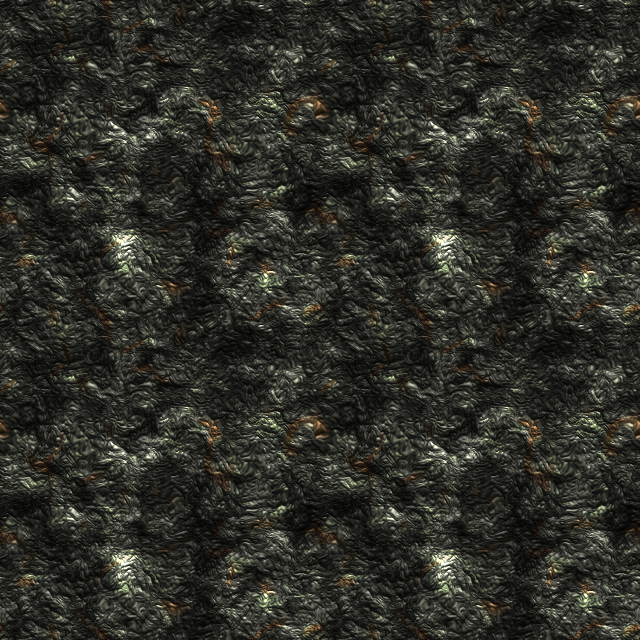
A three.js fragment shader for this texture:

```glsl
// Dark craggy rock in a 2 by 2 repeat: a relief of wrapped noise lit from above,
// with broad light and shade, diagonal gashes, rust veins and pale lichen.
// Every noise wraps on whole cells per tile, so all edges join.

#define REPEATS 2.0
#define MID_TONE 0.165
#define RELIEF_LIGHT 0.46
#define BROAD_SHADE 1.15
#define CAVITY_SHADE 0.85
#define GASH_DEPTH 0.75
#define RUST_AMOUNT 0.75
#define LICHEN_AMOUNT 0.6
#define GLOW_CENTRE vec2(0.40, 0.21)
#define STONE_TINT vec3(0.97, 1.0, 0.88)
#define RUST_TINT vec3(1.25, 0.82, 0.45)
#define LICHEN_TINT vec3(1.02, 1.18, 0.78)

varying vec2 vUv;

// Random unit gradient for a lattice cell
vec2 cellGradient(vec2 cell, float seed) {
  vec3 q = fract(cell.xyx * vec3(0.1031, 0.1030, 0.0973) + seed * 0.1317);
  q += dot(q, q.yzx + 33.33);
  float angle = 6.2832 * fract((q.x + q.y) * q.z);
  return vec2(cos(angle), sin(angle));
}

float corner(vec2 cell, vec2 offset, vec2 local, vec2 cells, float seed) {
  vec2 wrapped = floor(mod(cell + offset + 0.5, cells));
  return dot(cellGradient(wrapped, seed), local - offset);
}

// Gradient noise that wraps after the given number of cells
float wrapNoise(vec2 p, vec2 cells, float seed) {
  vec2 cell = floor(p * cells);
  vec2 f = p * cells - cell;
  vec2 w = f * f * f * (f * (f * 6.0 - 15.0) + 10.0);
  float low = mix(corner(cell, vec2(0.0, 0.0), f, cells, seed),
                  corner(cell, vec2(1.0, 0.0), f, cells, seed), w.x);
  float high = mix(corner(cell, vec2(0.0, 1.0), f, cells, seed),
                   corner(cell, vec2(1.0, 1.0), f, cells, seed), w.x);
  return mix(low, high, w.y);
}

// Height in x, exposure of the fine lumps in y
vec2 relief(vec2 p) {
  vec2 result = vec2(0.0);
  float cells = 5.0;
  float weight = 0.35;
  for (int i = 0; i < 5; i++) {
    float n = wrapNoise(p, vec2(cells), float(i) + 1.0);
    if (i > 1) {
      n = abs(n);
      result.y += n;
    }
    result.x += n * weight / cells;
    cells *= 2.0;
    weight = min(weight * 1.4, 1.0);
  }
  return result;
}

// Thin line along the zero crossing of a noise stretched up the diagonal
float diagonalVein(vec2 p, vec2 cells, float width, float seed) {
  vec2 diagonal = vec2(p.x - p.y, p.x + p.y);
  return 1.0 - smoothstep(0.0, width, abs(wrapNoise(diagonal, cells, seed)));
}

void main() {
  vec2 tile = vUv * REPEATS;

  // Ragged distortion of the whole surface
  vec2 p = tile;
  p += 0.035 * vec2(wrapNoise(tile, vec2(6.0), 11.0), wrapNoise(tile, vec2(6.0), 12.0));
  p += 0.012 * vec2(wrapNoise(tile, vec2(23.0), 13.0), wrapNoise(tile, vec2(23.0), 14.0));

  // Lit slopes and dark pits
  vec2 stepToLight = 0.0025 * normalize(vec2(0.25, 1.0));
  vec2 surface = relief(p);
  float slope = (surface.x - relief(p + stepToLight).x) / 0.0025;
  float exposure = surface.y - 0.6;

  // Broad light and shade
  float broad = 0.7 * wrapNoise(p, vec2(4.0), 21.0)
              + 0.8 * wrapNoise(p, vec2(9.0), 22.0)
              + 0.6 * wrapNoise(p, vec2(18.0), 23.0);
  float gash = diagonalVein(p, vec2(5.0, 4.0), 0.13, 31.0)
             * smoothstep(-0.05, 0.3, wrapNoise(p, vec2(7.0), 32.0));
  vec2 fromGlow = fract(tile) - GLOW_CENTRE;
  float glow = exp(-350.0 * dot(fromGlow, fromGlow));

  float light = RELIEF_LIGHT * slope + BROAD_SHADE * broad + CAVITY_SHADE * exposure
              - GASH_DEPTH * gash + 0.75 * glow;
  float tone = MID_TONE * exp(light);
  tone = tone / (1.0 + 0.12 * tone * tone);

  // Rust in the veins, lichen on bright patches
  float rust = diagonalVein(p, vec2(6.0, 3.0), 0.14, 41.0)
             * smoothstep(0.0, 0.25, wrapNoise(p, vec2(8.0), 42.0));
  float lichen = smoothstep(0.1, 0.4, wrapNoise(p, vec2(14.0), 51.0) + 0.3 * broad)
               * smoothstep(0.15, 0.4, tone);
  vec3 tint = mix(STONE_TINT, LICHEN_TINT, LICHEN_AMOUNT * lichen);
  tint = mix(tint, RUST_TINT, RUST_AMOUNT * rust);

  gl_FragColor = vec4(clamp(tone * tint, 0.0, 1.0), 1.0);
}
```
